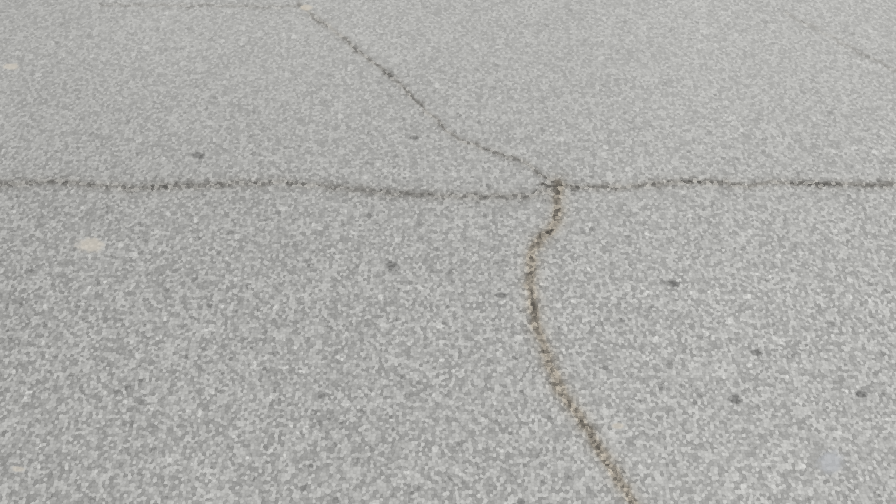
This texture is drawn by a Shadertoy shader. Its source:

```glsl
// Worn grey asphalt seen at a slant, with branching cracks, stones and small stains.
#define GRAIN_FREQ 145.0
#define GRAIN_AMOUNT 0.19
#define HORIZON 3.4
#define CRACK_WIDTH 0.0055
#define CRACK_DEPTH 0.2
#define WOBBLE 0.006
#define BASE_TONE 0.68
#define ASPHALT_TINT vec3(1.0, 1.0, 0.985)
#define DIRT_TINT vec3(1.0, 0.96, 0.89)

vec2 hash2(vec2 cell) {
    vec3 q = fract(cell.xyx * vec3(0.1031, 0.1030, 0.0973));
    q += dot(q, q.yzx + 33.33);
    return fract((q.xx + q.yz) * q.zy);
}

// Cellular noise: random tone of the nearest stone, and distance to its centre
vec2 stones(vec2 p) {
    vec2 cell = floor(p), f = fract(p);
    float nearest = 9.0, tone = 0.5;
    for (int j = -1; j <= 1; j++)
    for (int i = -1; i <= 1; i++) {
        vec2 o = vec2(i, j);
        vec2 h = hash2(cell + o);
        vec2 d = o + 0.15 + 0.7 * h - f;
        float dist = dot(d, d);
        if (dist < nearest) { nearest = dist; tone = fract(h.x * 7.3 + h.y * 3.7); }
    }
    return vec2(tone, sqrt(nearest));
}

// Layered sines for broad mottling, about -1 to 1
float mottle(vec2 p) {
    float sum = 0.0, amp = 0.5;
    for (int i = 0; i < 4; i++) {
        sum += amp * sin(p.x + 1.7 * sin(p.y)) * cos(p.y * 1.2 - sin(p.x));
        p = mat2(1.5, 1.2, -1.2, 1.5) * p + 2.3;
        amp *= 0.55;
    }
    return sum;
}

float segmentDist(vec2 p, vec2 a, vec2 b) {
    vec2 ab = b - a;
    return length(p - a - ab * clamp(dot(p - a, ab) / dot(ab, ab), 0.0, 1.0));
}

float pathDist(vec2 p, vec2 pts[8]) {
    float d = 9.0;
    for (int i = 0; i < 7; i++) d = min(d, segmentDist(p, pts[i], pts[i + 1]));
    return d;
}

// Dark core with a softer crumbled border
float crackMask(float d, float width) {
    return 0.6 * exp(-d * d / (width * width)) + 0.4 * exp(-d * d / (5.0 * width * width));
}

float blob(vec2 p, vec2 centre, float radius, float flatness) {
    vec2 d = (p - centre) * vec2(1.0, flatness);
    float ragged = 1.0 + 0.3 * mottle(p * 170.0);
    return 1.0 - smoothstep(0.5, 1.15, length(d) / (radius * ragged));
}

// Slanted ground plane: stones shrink and flatten towards the top
vec2 ground(vec2 p) {
    return vec2(p.x - 0.89, HORIZON) * HORIZON / (HORIZON - p.y);
}

float grain(vec2 p) {
    vec2 g = ground(p) * GRAIN_FREQ;
    vec2 s = stones(g);
    float tone = s.x - 0.5 - 0.35 * (s.y - 0.4);
    float coarse = stones(g * 0.6 + 19.0).x;
    return tone + 0.4 * smoothstep(0.94, 1.0, coarse) - 0.4 * smoothstep(0.06, 0.0, coarse);
}

void mainImage(out vec4 fragColor, in vec2 fragCoord) {
    vec2 p = fragCoord / iResolution.y;

    // Broad light: pale top and right, darker left and middle left
    vec2 shade = p - vec2(0.45, 0.42);
    float tone = BASE_TONE + 0.022 * smoothstep(0.55, 1.0, p.y);
    tone += 0.02 * smoothstep(0.9, 1.5, p.x) - 0.022 * smoothstep(0.4, 0.0, p.x);
    tone -= 0.022 * exp(-dot(shade, shade) * 5.0);
    tone += 0.006 * mottle(p * 5.0) + 0.006 * mottle(p * vec2(19.0, 30.0));

    // Stone grain, averaged over four samples
    float speckle = 0.0;
    for (int i = 0; i < 4; i++) {
        vec2 o = vec2(i & 1, i >> 1) * 0.5 - 0.25;
        speckle += 0.25 * grain((fragCoord + o) / iResolution.y);
    }
    tone += GRAIN_AMOUNT * speckle * mix(1.0, 0.55, smoothstep(0.3, 1.0, p.y));

    // Cracks meeting right of centre
    vec2 w = p + WOBBLE * vec2(mottle(p * 60.0), mottle(p.yx * 65.0 + 4.0));
    float left = pathDist(w, vec2[8](vec2(-0.02, 0.634), vec2(0.116, 0.640), vec2(0.25, 0.627),
        vec2(0.55, 0.639), vec2(0.75, 0.620), vec2(0.92, 0.609), vec2(1.05, 0.609), vec2(1.11, 0.628)));
    float right = pathDist(w, vec2[8](vec2(1.08, 0.632), vec2(1.20, 0.627), vec2(1.30, 0.635),
        vec2(1.38, 0.641), vec2(1.48, 0.632), vec2(1.55, 0.638), vec2(1.65, 0.634), vec2(1.80, 0.634)));
    float diagonal = pathDist(w, vec2[8](vec2(0.597, 0.99), vec2(0.695, 0.912), vec2(0.75, 0.870),
        vec2(0.80, 0.826), vec2(0.89, 0.738), vec2(0.94, 0.711), vec2(1.03, 0.683), vec2(1.11, 0.633)));
    float lower = pathDist(w, vec2[8](vec2(1.11, 0.635), vec2(1.105, 0.56), vec2(1.057, 0.505),
        vec2(1.053, 0.43), vec2(1.068, 0.34), vec2(1.107, 0.236), vec2(1.18, 0.125), vec2(1.265, -0.01)));
    float faint = min(segmentDist(w, vec2(0.2, 0.992), vec2(0.6, 0.985)),
                      segmentDist(w, vec2(1.56, 0.975), vec2(1.79, 0.852)));
    float dirt = crackMask(lower, CRACK_WIDTH * 1.45);
    float crack = max(max(0.8 * crackMask(left, CRACK_WIDTH * 1.1), crackMask(right, CRACK_WIDTH * 0.9)),
                      max(0.8 * crackMask(diagonal, CRACK_WIDTH * 0.65), dirt));
    crack = max(crack, 0.4 * crackMask(faint, CRACK_WIDTH * 0.5));

    // Crumbled stones and worn stretches break the cracks up
    float crumble = smoothstep(0.15, 0.85, stones(p * vec2(120.0, 150.0)).x);
    float worn = 0.85 + 0.5 * mottle(p * 24.0 + 1.0);
    tone -= CRACK_DEPTH * crack * worn * (0.15 + 1.1 * crumble);

    // Small dark pits: x, y, radius
    vec3 pits[8] = vec3[8](vec3(0.822, 0.727, 0.010), vec3(0.778, 0.472, 0.018), vec3(1.336, 0.437, 0.014),
        vec3(1.50, 0.301, 0.014), vec3(1.458, 0.208, 0.016), vec3(0.995, 0.414, 0.012),
        vec3(0.393, 0.692, 0.014), vec3(1.708, 0.218, 0.014));
    for (int i = 0; i < 8; i++) tone -= 0.17 * blob(p, pits[i].xy, pits[i].z, 1.8);

    // Pale chips and one smooth round stain
    vec3 chips[5] = vec3[5](vec3(0.18, 0.514, 0.032), vec3(0.036, 0.069, 0.014), vec3(1.227, 0.155, 0.014),
        vec3(0.608, 0.985, 0.014), vec3(0.022, 0.868, 0.016));
    float chip = 0.0;
    for (int i = 0; i < 5; i++) chip = max(chip, blob(p, chips[i].xy, chips[i].z, 2.0));
    float stain = blob(p, vec2(1.648, 0.083), 0.028, 1.1);
    tone = mix(tone, 0.83, 0.65 * chip);

    vec3 colour = tone * mix(ASPHALT_TINT, DIRT_TINT, clamp(dirt + 0.35 * crack + 0.6 * chip, 0.0, 1.0));
    colour = mix(colour, vec3(0.72, 0.73, 0.745), 0.7 * stain);
    fragColor = vec4(clamp(colour, 0.0, 1.0), 1.0);
}
```
